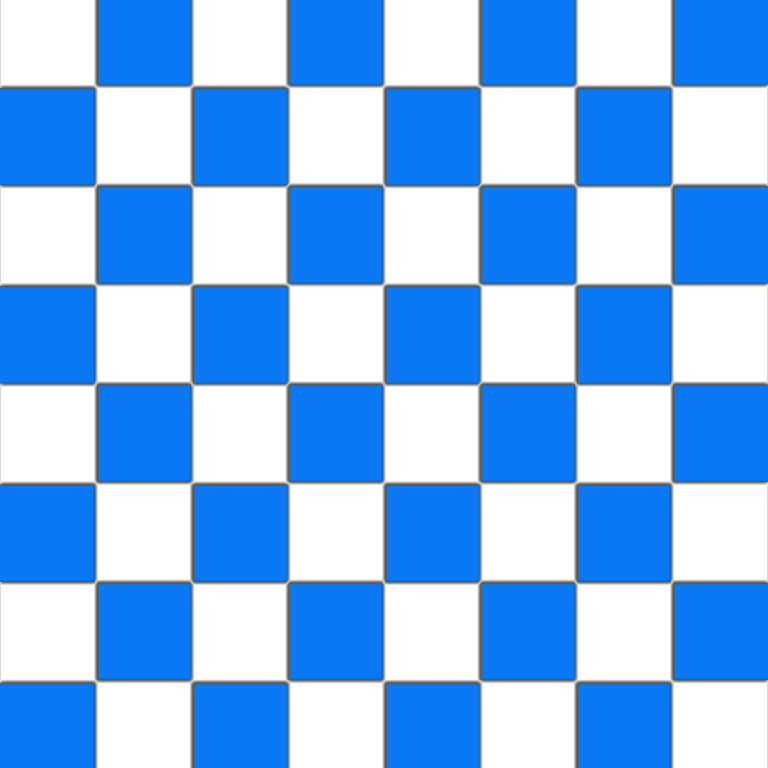
Give the GLSL for this pattern, as a WebGL 2 fragment shader.

```glsl
#version 300 es
precision highp float;

// Blue and white checkerboard of slightly tall tiles, centred on the canvas.
// Each blue tile has a thin dark rim and casts a soft grey shadow on the white;
// the gaps between tiles vary from seam to seam.

uniform vec2 u_resolution;
out vec4 fragColor;

const float PI = 3.14159265;
const vec2  PITCH = vec2(0.125, 0.1291);   // tile width and height
const float BORDER_SEAM = 4.0;             // seam index at the side borders
const float BORDER_OVERHANG = 0.0028;      // tiles run past the side borders
const float GAP_NARROW = 0.0006;           // half widths of the gaps
const float GAP_WIDE = 0.0018;
const float RIM_WIDTH = 0.0027;
const float SHADOW_WIDTH = 0.0052;
const float CROSSING_RADIUS = 0.0028;
const float CROSSING_LIGHT = 0.55;

const vec3 BLUE = vec3(0.04, 0.47, 0.95);
const vec3 WHITE = vec3(1.0);
const vec3 RIM = vec3(0.22, 0.35, 0.48);
const vec3 SHADOW = vec3(0.43, 0.41, 0.38);

// Half gap at the given seam: columns beat slowly, rows alternate.
vec2 halfGap(vec2 seam) {
    vec2 wave = vec2(cos(1.25 * PI * seam.x), -cos(PI * seam.y));
    vec2 gap = mix(vec2(GAP_NARROW), vec2(GAP_WIDE), 0.5 + 0.5 * wave);
    if (abs(seam.x) >= BORDER_SEAM) gap.x = -BORDER_OVERHANG;
    return gap;
}

void main() {
    vec2 uv = gl_FragCoord.xy / u_resolution;
    float pixel = 1.0 / min(u_resolution.x, u_resolution.y);

    // Tile, nearest seams and the distance to them
    vec2 grid = (uv - 0.5) / PITCH;
    vec2 tile = floor(grid);
    vec2 seam = round(grid);
    vec2 seamDist = abs(grid - seam) * PITCH;
    vec2 gap = halfGap(seam);
    bool isBlue = mod(tile.x + tile.y, 2.0) < 0.5;

    // Signed distance to the nearest blue edge, negative inside
    vec2 inner = gap - seamDist;
    vec2 outer = seamDist + abs(gap);
    float edge = isBlue ? max(inner.x, inner.y) : min(outer.x, outer.y);

    // Blue face with its dark rim
    vec3 face = mix(BLUE, RIM, smoothstep(-RIM_WIDTH, 0.0, edge));

    // White ground under the shadow, which thins where seams cross
    float shadow = 1.0 - smoothstep(0.0, SHADOW_WIDTH, edge);
    float crossing = exp(-dot(seamDist, seamDist) / (CROSSING_RADIUS * CROSSING_RADIUS));
    shadow *= 1.0 - CROSSING_LIGHT * crossing;
    vec3 ground = mix(WHITE, SHADOW, shadow);

    float outside = smoothstep(-0.5 * pixel, 0.5 * pixel, edge);
    fragColor = vec4(mix(face, ground, outside), 1.0);
}
```
